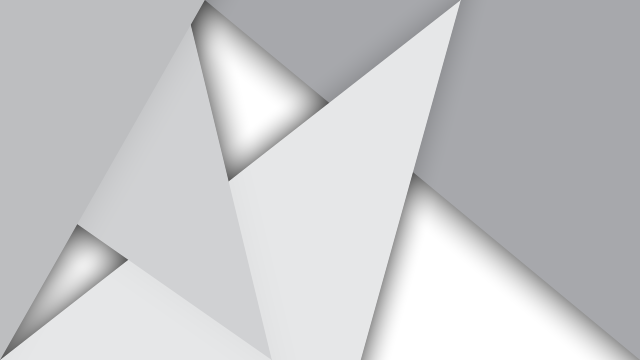
A WebGL 1 fragment shader for this background:

```glsl
precision highp float;
uniform vec2 u_resolution;

// Signed distance to the line a-b, positive on the left of its direction
float edge(vec2 p, vec2 a, vec2 b) {
  vec2 dir = normalize(b - a);
  return dot(p - a, vec2(-dir.y, dir.x));
}

// Lays a sheet over the surface; alpha holds how strongly a surface takes shadow
vec4 addSheet(vec4 surface, vec4 sheet, float dist, float shadowWidth) {
  float shade = clamp(1.0 - dist / shadowWidth, 0.0, 1.0);
  surface.rgb *= 1.0 - surface.a * shade * shade;
  float halfPixel = 0.6 / u_resolution.y;
  return mix(sheet, surface, smoothstep(-halfPixel, halfPixel, dist));
}

void main() {
  vec2 p = gl_FragCoord.xy / u_resolution * vec2(16.0 / 9.0, 1.0);

  // Outlines of the four paper sheets
  float rightPanel = edge(p, vec2(1.778, 0.0), vec2(0.569, 1.0));
  float leftPanel = edge(p, vec2(0.569, 1.0), vec2(0.0));
  float paleTriangle = max(edge(p, vec2(1.280, 1.0), vec2(1.002, 0.0)),
                           edge(p, vec2(0.0), vec2(1.280, 1.0)));
  float greyTriangle = max(edge(p, vec2(0.530, 0.931), vec2(0.755, 0.0)),
                           edge(p, vec2(0.755, 0.0), vec2(0.215, 0.377)));

  // Stack from the white ground upwards
  vec4 surface = vec4(1.0, 1.0, 1.0, 0.42);
  surface = addSheet(surface, vec4(0.655, 0.660, 0.675, 0.13), rightPanel, 0.11);
  surface = addSheet(surface, vec4(0.902, 0.906, 0.910, 0.02), paleTriangle, 0.085);
  surface = addSheet(surface, vec4(0.816, 0.820, 0.827, 0.05), greyTriangle, 0.10);
  surface = addSheet(surface, vec4(0.741, 0.745, 0.753, 0.0), leftPanel, 0.10);

  gl_FragColor = vec4(surface.rgb, 1.0);
}
```
